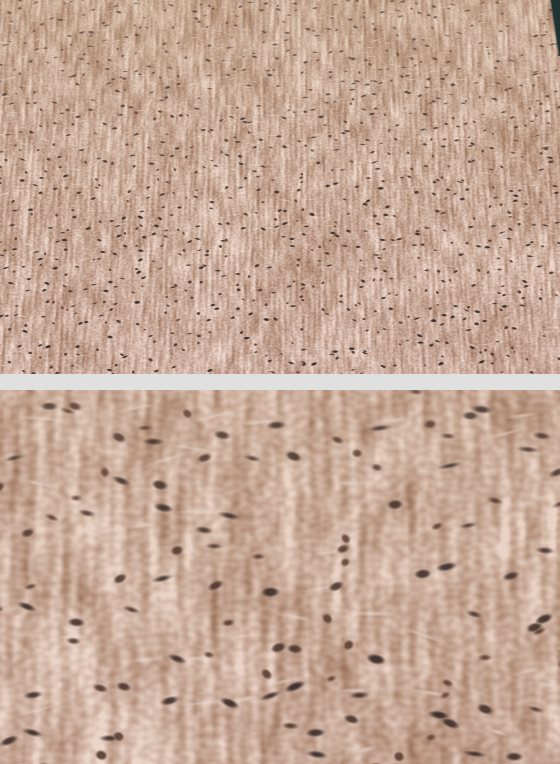
Top, the full canvas; bottom, a detail of the centre.
This texture is drawn by a WebGL 2 fragment shader. Its source:

```glsl
#version 300 es
precision highp float;
precision highp int;
// Ribbed chenille cloth: soft vertical cords in pink-beige and tan, flecked
// with small dark knots and pale threads. Streaks are stretched gradient
// noise; knots and threads are jittered ellipses scattered on a grid.

uniform vec2 u_resolution;
out vec4 fragColor;

const float TAU = 6.2831853;
const float CORD_WIDTH = 0.0155;
const vec3 TAN = vec3(0.645, 0.495, 0.405);
const vec3 BLUSH = vec3(0.895, 0.805, 0.755);
const vec3 KNOT_BROWN = vec3(0.42, 0.29, 0.23);
const vec3 KNOT_BLACK = vec3(0.19, 0.16, 0.16);
const vec3 THREAD = vec3(0.91, 0.84, 0.80);
const vec3 BACKDROP = vec3(0.12, 0.20, 0.20);

// Two random values in 0..1 for a lattice cell
vec2 hash2(vec2 cell) {
    uvec2 v = uvec2(ivec2(cell) + 32768) * 1664525u + 1013904223u;
    v.x += v.y * 1664525u;
    v.y += v.x * 1664525u;
    v ^= v >> 16u;
    v.x += v.y * 1664525u;
    v.y += v.x * 1664525u;
    v ^= v >> 16u;
    return vec2(v & 65535u) / 65535.0;
}

float cornerSlope(vec2 cell, vec2 offset) {
    float angle = TAU * hash2(cell).x;
    return dot(vec2(cos(angle), sin(angle)), offset);
}

// Gradient noise, roughly -0.7..0.7
float gradientNoise(vec2 p) {
    vec2 i = floor(p), f = p - i;
    vec2 w = f * f * f * (f * (f * 6.0 - 15.0) + 10.0);
    float low = mix(cornerSlope(i, f),
                    cornerSlope(i + vec2(1, 0), f - vec2(1, 0)), w.x);
    float high = mix(cornerSlope(i + vec2(0, 1), f - vec2(0, 1)),
                     cornerSlope(i + vec2(1, 1), f - vec2(1, 1)), w.x);
    return mix(low, high, w.y);
}

// Tone of one cord, varying along its length
float cordTone(float id, float y) {
    return gradientNoise(vec2(id * 17.37 + 0.5, y * 15.0));
}

// Scattered ellipses: x = coverage, y = random shade of the nearest one
vec2 scatter(vec2 p, float cellSize, float density, vec2 radius, float soft, float seed) {
    vec2 home = floor(p / cellSize);
    vec2 best = vec2(0.0);
    for (int y = -1; y <= 1; y++) {
        for (int x = -1; x <= 1; x++) {
            vec2 cell = home + vec2(x, y);
            vec2 place = hash2(cell + seed);
            vec2 kind = hash2(cell + seed + 991.0);
            vec2 form = hash2(cell + seed + 2377.0);
            if (kind.x > density) continue;
            vec2 size = radius * mix(vec2(0.6), vec2(1.4), form);
            vec2 d = p - (cell + place) * cellSize;
            d.y += d.x * (kind.y - 0.5) * 0.7;
            float edge = (length(d / size) - 1.0) * min(size.x, size.y);
            float cover = 1.0 - smoothstep(-soft, soft, edge);
            if (cover > best.x) best = vec2(cover, form.x);
        }
    }
    return best;
}

// Overall lightness of the pile, 0 = tan, 1 = blush
float pileTone(vec2 p, float sharpness) {
    float cord = p.x / CORD_WIDTH + 0.35 * gradientNoise(p * vec2(9.0, 6.0));
    float id = floor(cord), f = cord - id;
    float tone = mix(cordTone(id, p.y), cordTone(id + 1.0, p.y), smoothstep(0.65, 1.0, f));
    float streak = gradientNoise(p * vec2(85.0, 13.0) + 31.7);
    float fibre = gradientNoise(p * vec2(125.0, 42.0) + 77.3);
    float grain = gradientNoise(p * vec2(120.0, 155.0) + 11.9);
    float patches = gradientNoise(p * vec2(4.5, 3.5) + 5.3)
                  + 0.6 * gradientNoise(p * vec2(15.0, 9.0) + 42.1);
    float ridge = -cos(TAU * f);
    return 0.575 + 0.48 * tone + 0.46 * streak + 0.26 * patches
         + sharpness * (0.30 * fibre + 0.38 * grain + 0.085 * ridge);
}

void main() {
    vec2 uv = gl_FragCoord.xy / u_resolution;
    float aspect = u_resolution.x / u_resolution.y;
    float pixel = 1.0 / u_resolution.y;

    // Cloth recedes slightly and loses focus toward the top
    vec2 p = vec2((uv.x - 0.5) * aspect, uv.y) * (1.0 + 0.10 * uv.y);
    float sharpness = mix(1.05, 0.72, smoothstep(0.45, 1.0, uv.y));
    float soft = max(0.6 * pixel, mix(0.0015, 0.0022, uv.y));

    // Pile colour
    float tone = pileTone(p, sharpness);
    vec3 color = mix(TAN, BLUSH, clamp(tone, -0.1, 1.1));
    color *= mix(vec3(1.01, 1.0, 1.015), vec3(0.985, 0.98, 0.95), uv.y);

    // Pale crossing threads
    vec2 thread = scatter(p, 0.042, 0.35, vec2(0.009, 0.0014), soft, 400.0);
    color = mix(color, THREAD, 0.65 * thread.x);

    // Dark knots, browner where out of focus
    vec2 knot = scatter(p, 0.030, 0.50, vec2(0.0052, 0.0029), soft, 0.0);
    vec3 knotColor = mix(KNOT_BROWN, KNOT_BLACK, knot.y * mix(1.0, 0.65, uv.y));
    color = mix(color, knotColor, 0.9 * sharpness * knot.x);

    // Backdrop showing past the upper right edge
    float rim = 0.992 + 0.10 * (0.91 - uv.y);
    color = mix(color, BACKDROP, smoothstep(-pixel, pixel, uv.x - rim) * step(0.85, uv.y));
    fragColor = vec4(clamp(color, 0.0, 1.0), 1.0);
}
```
